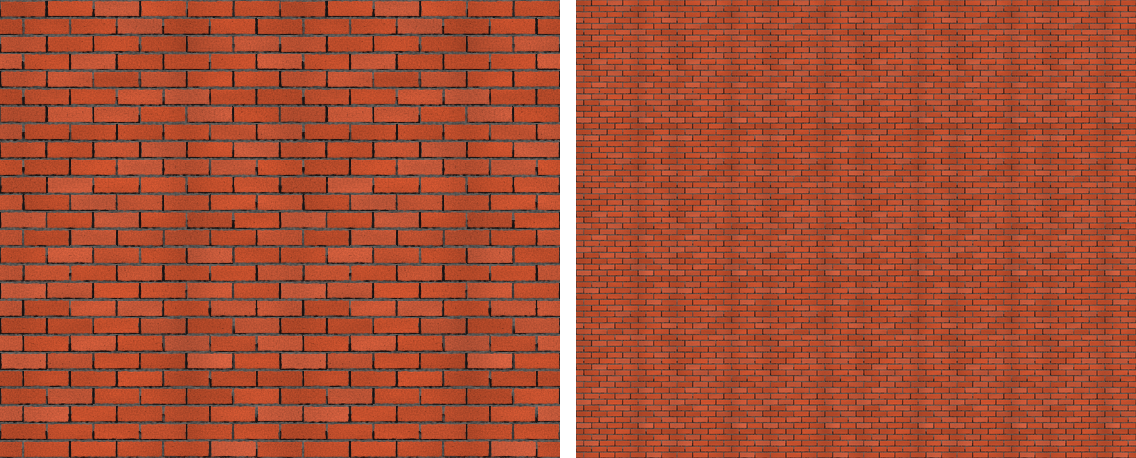
Left: one tile. Right: repeated 3 by 3.
Write a WebGL 1 fragment shader that draws this texture.

```glsl
precision highp float;
// Running-bond red brick wall with worn edges, grey mortar and dark joint shadows.

uniform vec2 u_resolution;

#define COLUMNS 12.0
#define ROWS 26.0
#define VARIATION_COLUMNS 6.0   // bricks before the wear repeats
#define JOINT vec2(0.046, 0.058) // joint widths, in brick lengths
#define EDGE_WEAR 0.016
#define SHADOW_DEPTH 0.020
#define GRAIN 0.13
#define BRICK_RED vec3(0.755, 0.305, 0.170)
#define BRICK_PINK vec3(0.770, 0.350, 0.230)
#define MORTAR_LIGHT vec3(0.46, 0.43, 0.41)
#define MORTAR_DARK vec3(0.25, 0.26, 0.26)
#define SHADOW vec3(0.09, 0.075, 0.075)

const float TAU = 6.2831853;

float hash(vec2 p) {
  vec3 h = fract(p.xyx * vec3(0.1031, 0.1030, 0.0973));
  h += dot(h, h.yzx + 33.33);
  return fract((h.x + h.y) * h.z);
}

float cornerSlope(vec2 corner, vec2 offset, vec2 period) {
  float angle = TAU * hash(mod(corner, period) + 7.0);
  return dot(vec2(cos(angle), sin(angle)), offset);
}

// Gradient noise that wraps at a whole period, about -0.7 to 0.7.
float noise(vec2 p, vec2 period) {
  vec2 i = floor(p), f = fract(p);
  vec2 w = f * f * f * (f * (f * 6.0 - 15.0) + 10.0);
  vec2 e = vec2(1.0, 0.0);
  float low = mix(cornerSlope(i, f, period),
                  cornerSlope(i + e.xy, f - e.xy, period), w.x);
  float high = mix(cornerSlope(i + e.yx, f - e.yx, period),
                   cornerSlope(i + e.xx, f - e.xx, period), w.x);
  return mix(low, high, w.y);
}

// Noise with a whole number of cells per brick.
float wallNoise(vec2 wall, vec2 cellsPerBrick) {
  return noise(wall * cellsPerBrick, vec2(VARIATION_COLUMNS, ROWS) * cellsPerBrick);
}

float boxDistance(vec2 p, vec2 halfSize, float radius) {
  vec2 d = abs(p) - halfSize + radius;
  return length(max(d, 0.0)) + min(max(d.x, d.y), 0.0) - radius;
}

// Narrow periodic band of darkness around a phase.
float band(float x, float phase) {
  return pow(0.5 + 0.5 * cos(TAU * (x - phase)), 16.0);
}

void main() {
  vec2 uv = gl_FragCoord.xy / u_resolution;
  vec2 wall = uv * vec2(COLUMNS, ROWS);
  float pixel = COLUMNS / u_resolution.x;
  vec2 cell = vec2(1.0, COLUMNS / ROWS * u_resolution.y / u_resolution.x);

  // Brick layout: alternate rows shift by half a brick.
  float row = floor(wall.y);
  float x = wall.x + 0.5 * mod(row + 1.0, 2.0);
  vec2 id = vec2(mod(floor(x), VARIATION_COLUMNS), row);
  vec2 jointId = vec2(mod(floor(x + 0.5), VARIATION_COLUMNS), row);
  vec2 local = (fract(vec2(x, wall.y)) - 0.5) * cell;

  // Slightly uneven bricks with chipped outlines.
  vec2 jitter = vec2(hash(id + 31.0), hash(id + 57.0)) - 0.5;
  vec2 p = local - jitter * vec2(0.016, 0.012);
  vec2 halfSize = 0.5 * (cell - JOINT);
  float wear = wallNoise(wall, vec2(11.0, 4.0)) + 0.5 * wallNoise(wall, vec2(25.0, 9.0));
  float d = boxDistance(p, halfSize, 0.014) + EDGE_WEAR * wear;
  float brickMask = 1.0 - smoothstep(-0.6 * pixel, 0.6 * pixel, d);

  // Mortar, with shadows in upright joints and under each brick.
  float grit = wallNoise(wall, vec2(18.0, 8.0));
  float patches = wallNoise(wall, vec2(3.0, 2.0));
  vec3 mortar = mix(MORTAR_DARK, MORTAR_LIGHT, clamp(0.5 + 0.7 * grit + 0.6 * patches, 0.0, 1.0));
  float upright = smoothstep(-0.5 * pixel, 0.5 * pixel, abs(p.x) - halfSize.x);
  upright *= smoothstep(0.1, 0.65, hash(jointId + 83.0)) * step(abs(p.y), halfSize.y + 0.01);
  float under = 1.0 - smoothstep(0.0, pixel, -p.y - halfSize.y - SHADOW_DEPTH * (0.6 + wear));
  under *= step(p.y, 0.0) * smoothstep(-0.3, 0.3, patches + 0.6 * (hash(id + 11.0) - 0.4));
  mortar = mix(mortar, SHADOW, clamp(max(upright, under), 0.0, 1.0));

  // Brick face: tint per brick, soft stains, grain and small pits.
  vec3 brick = mix(BRICK_RED, BRICK_PINK, smoothstep(0.45, 1.0, hash(id + 5.0)));
  float stain = wallNoise(wall, vec2(1.0, 1.0));
  float repeatX = wall.x / VARIATION_COLUMNS;
  float soot = band(repeatX, 0.67) + 0.7 * band(repeatX, 0.06);
  float grain = wallNoise(wall, vec2(26.0, 10.0)) + 0.5 * wallNoise(wall, vec2(47.0, 17.0));
  float pits = smoothstep(0.34, 0.6, wallNoise(wall, vec2(19.0, 7.0)));
  float shade = 1.0 + 0.10 * (hash(id + 19.0) - 0.5) + 0.10 * stain + GRAIN * grain;
  shade -= soot * (0.10 + 0.15 * stain) + 0.16 * pits;

  // Worn rim: lit along the top, darker along the bottom.
  float rim = smoothstep(-0.035, 0.0, d);
  shade += rim * (0.07 * sign(p.y) + 0.12 * wear - 0.03);
  brick *= shade;

  gl_FragColor = vec4(clamp(mix(mortar, brick, brickMask), 0.0, 1.0), 1.0);
}
```
